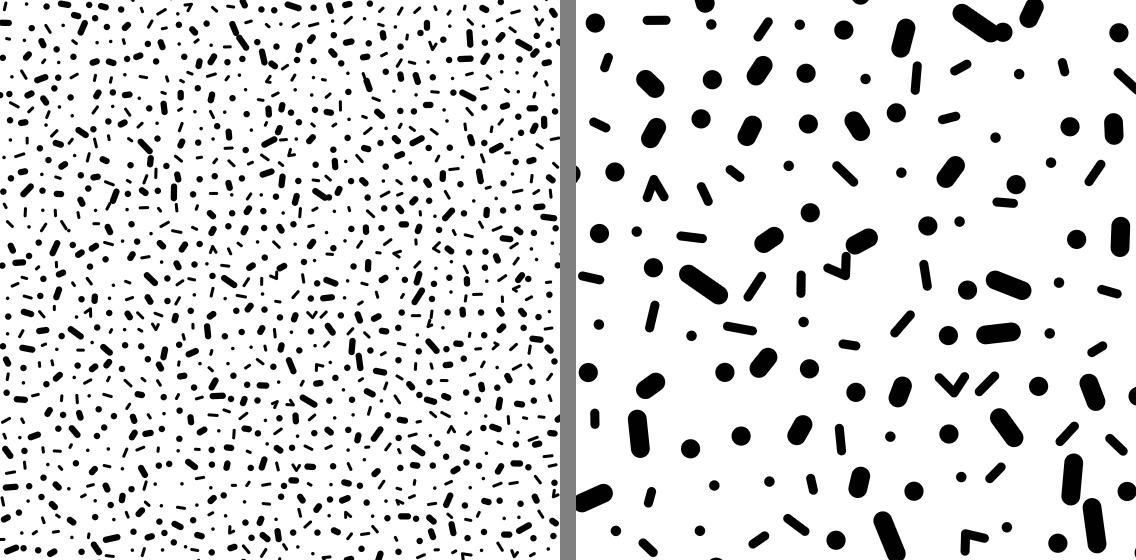
Left: the whole. Right: its middle third, enlarged.
Give the GLSL for this pattern, as a Shadertoy shader.

```glsl
// Scattered black confetti on white: pills, round dots, thin ticks and specks.

const vec3 PAPER = vec3(1.0);
const vec3 INK = vec3(0.005);

const float CELLS = 33.0;          // grains along one side of the canvas
const float JITTER = 0.85;         // scatter of a grain, in cells
const float SPACING = 0.97;        // grains closer than this repel, in cells
const float REPULSION = 0.5;

const float PILL_RADIUS = 0.0056;
const vec2 PILL_HALF = vec2(0.0038, 0.0122);   // shortest and longest half axis
const float DOT_RADIUS = 0.0057;
const float TICK_RADIUS = 0.0027;
const vec2 TICK_HALF = vec2(0.0026, 0.0078);
const float SPECK_RADIUS = 0.0031;
const float SPECK_SHARE = 0.62;    // specks among the mixed cells, the rest are ticks
const float HOOK_SHARE = 0.08;     // ticks with a second arm
const float HOOK_LENGTH = 0.0115;
const float TAU = 6.2831853;

// Integer hash: three random values per cell and seed
vec3 hash3(vec2 cell, int seed) {
    uvec3 v = uvec3(ivec3(ivec2(cell) + 500, seed + 7));
    v = v * 1664525u + 1013904223u;
    v.x += v.y * v.z; v.y += v.z * v.x; v.z += v.x * v.y;
    v ^= v >> 16u;
    v.x += v.y * v.z; v.y += v.z * v.x; v.z += v.x * v.y;
    return vec3(v >> 8u) / 16777216.0;
}

vec2 direction(float angle) {
    return vec2(cos(angle), sin(angle));
}

float segmentDistance(vec2 p, vec2 a, vec2 b) {
    vec2 pa = p - a, ba = b - a;
    return length(pa - ba * clamp(dot(pa, ba) / dot(ba, ba), 0.0, 1.0));
}

vec2 jitteredPoint(vec2 cell) {
    return cell + 0.5 + JITTER * (hash3(cell, 1).xy - 0.5);
}

// Jittered point pushed away from its neighbours, for even spacing
vec2 grainCenter(vec2 cell) {
    vec2 point = jitteredPoint(cell);
    vec2 push = vec2(0.0);
    for (int y = -1; y <= 1; y++)
    for (int x = -1; x <= 1; x++) {
        if (x == 0 && y == 0) continue;
        vec2 away = point - jitteredPoint(cell + vec2(x, y));
        float gap = max(length(away), 0.001);
        push += away / gap * max(SPACING - gap, 0.0);
    }
    vec2 home = cell + 0.5;
    return home + clamp(point + REPULSION * push - home, -0.85, 0.85);
}

// Every 2x2 block holds all four kinds, in a shuffled order
int grainKind(vec2 cell) {
    ivec2 inBlock = ivec2(mod(cell, 2.0));
    int shuffle = int(hash3(floor(cell / 2.0), 2).x * 4.0);
    return (inBlock.x + 2 * inBlock.y) ^ shuffle;
}

float tickDistance(vec2 p, vec2 axis, float angle, vec3 rnd) {
    vec2 tip = axis * mix(TICK_HALF.x, TICK_HALF.y, rnd.x);
    float d = segmentDistance(p, -tip, tip);
    if (rnd.y < HOOK_SHARE) {
        float bend = mix(1.7, 2.4, rnd.z) * (rnd.x < 0.5 ? -1.0 : 1.0);
        d = min(d, segmentDistance(p, tip, tip + HOOK_LENGTH * direction(angle + bend)));
    }
    return d - TICK_RADIUS;
}

// Signed distance to the grain of one cell, p relative to its centre
float grainDistance(vec2 p, vec2 cell) {
    vec3 rnd = hash3(cell, 3);
    vec3 choice = hash3(cell, 4);
    float angle = TAU * choice.x;
    vec2 axis = direction(angle);
    int kind = grainKind(cell);
    if (kind == 0) {
        vec2 tip = axis * mix(PILL_HALF.x, PILL_HALF.y, pow(rnd.x, 4.0));
        return segmentDistance(p, -tip, tip) - PILL_RADIUS;
    }
    if (kind == 1) return length(p) - DOT_RADIUS;
    if (kind == 3 && choice.y < SPECK_SHARE) return length(p) - SPECK_RADIUS;
    return tickDistance(p, axis, angle, rnd);
}

void mainImage(out vec4 fragColor, in vec2 fragCoord) {
    float side = min(iResolution.x, iResolution.y);
    vec2 uv = fragCoord / side;
    vec2 home = floor(uv * CELLS);

    // Nearest grain among the surrounding cells
    float d = 1.0;
    for (int y = -1; y <= 1; y++)
    for (int x = -1; x <= 1; x++) {
        vec2 cell = home + vec2(x, y);
        d = min(d, grainDistance(uv - grainCenter(cell) / CELLS, cell));
    }

    // One pixel of smoothing at the edge
    float cover = clamp(0.5 - d * side, 0.0, 1.0);
    fragColor = vec4(mix(PAPER, INK, cover), 1.0);
}
```
